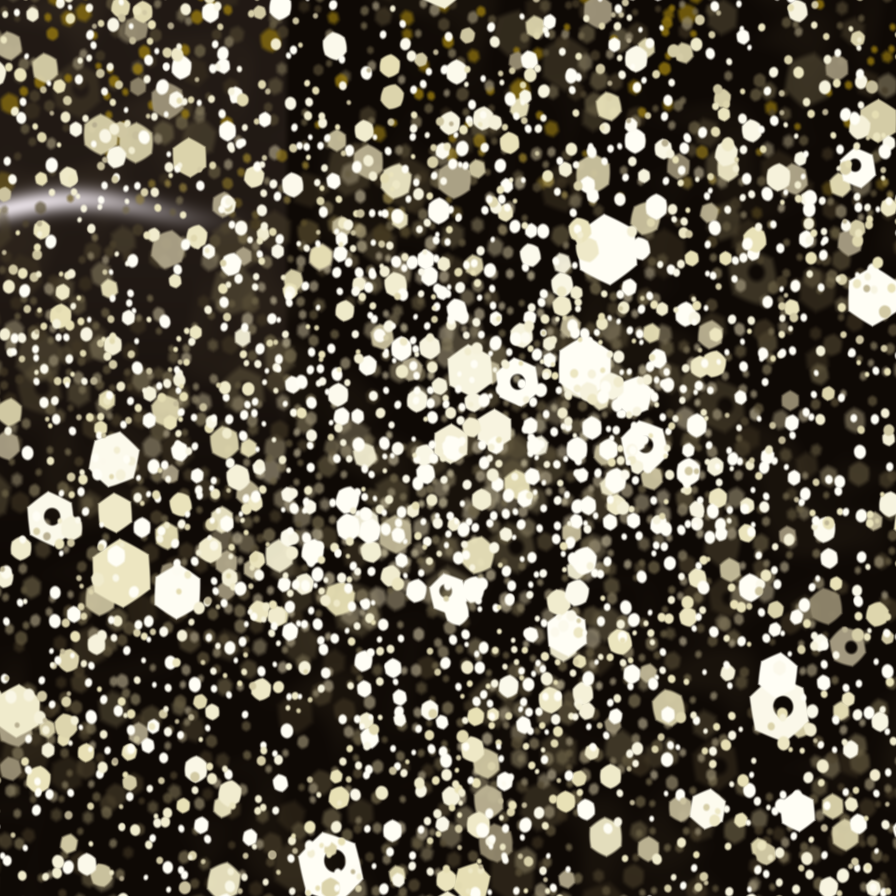
Give the GLSL for this texture, as a Shadertoy shader.

```glsl
// Metallic glitter: hexagonal flakes and fine round grains scattered on black.
// Jittered cellular layers run from dull, deep flakes to crisp, bright ones;
// layered sines gather them into clumps and a central glow whitens them.

#define BLACK  vec3(0.055, 0.035, 0.020)
#define BROWN  vec3(0.240, 0.200, 0.130)
#define OLIVE  vec3(0.430, 0.390, 0.280)
#define TAN    vec3(0.650, 0.610, 0.510)
#define CREAM  vec3(0.910, 0.880, 0.710)
#define WHITE  vec3(1.000, 0.995, 0.960)
#define GOLD   vec3(0.620, 0.500, 0.060)
#define EDGE_BLUR 0.0017
#define DENSITY 1.0
#define CLUMPING 0.45
#define HOLE_SHARE 0.30

vec3 hash3(vec2 p) {
    vec3 q = fract(p.xyx * vec3(0.1031, 0.1030, 0.0973));
    q += dot(q, q.yxz + 33.33);
    return fract((q.xxy + q.yzz) * q.zyx);
}

// Layered sines, about -1 to 1
float clumps(vec2 p) {
    float a = sin(p.x * 13.0 + 2.0 * sin(p.y * 9.0 + 1.0));
    float b = sin(p.y * 17.0 + 2.0 * sin(p.x * 11.0 + 4.0));
    float c = sin((p.x + p.y) * 31.0 + 2.0 * sin((p.x - p.y) * 23.0));
    return 0.4 * a + 0.35 * b + 0.25 * c;
}

float centreGlow(vec2 p) {
    vec2 d = p - vec2(0.54, 0.48);
    return exp(-9.0 * dot(d, d));
}

// Brightness ramp: 0 brown, 1 olive, 2 tan, 3 cream, 4 white
vec3 flakeTone(float level) {
    vec3 c = mix(BROWN, OLIVE, clamp(level, 0.0, 1.0));
    c = mix(c, TAN, clamp(level - 1.0, 0.0, 1.0));
    c = mix(c, CREAM, clamp(level - 2.0, 0.0, 1.0));
    return mix(c, WHITE, clamp(level - 3.0, 0.0, 1.0));
}

// Hexagon blended towards a disc, sides kept upright
float flakeDistance(vec2 p, float radius, float roundness) {
    vec2 q = abs(p);
    float hexagon = max(q.y * 0.866 + q.x * 0.5, q.x);
    return mix(hexagon, length(p), roundness) - radius;
}

// One scattered layer; sizes are fractions of a cell, levels are ramp positions
vec3 addFlakes(vec3 col, vec2 uv, float cells, vec2 sizes, float density,
               vec2 levels, float blur, float opacity, float roundness) {
    vec2 home = floor(uv * cells);
    float soft = max(blur, 0.7 / iResolution.y);
    for (int j = -1; j <= 1; j++)
    for (int i = -1; i <= 1; i++) {
        vec2 cell = home + vec2(i, j);
        vec3 place = hash3(cell + cells * 7.31);
        vec3 look = hash3(cell + cells * 3.17 + 91.7);
        vec2 centre = (cell + 0.15 + 0.7 * place.xy) / cells;
        float glow = centreGlow(centre);
        float chance = density * DENSITY
            * (0.72 + 0.65 * glow + CLUMPING * clumps(centre));
        if (place.z > chance) continue;

        // Shape: a small lean and vertical stretch, sometimes a punched hole
        float radius = mix(sizes.x, sizes.y, look.x * look.x) / cells;
        float lean = 0.5 * (look.z - 0.5);
        vec2 p = uv - centre;
        p = mat2(cos(lean), sin(lean), -sin(lean), cos(lean)) * p;
        p.y *= mix(0.94, 0.78, roundness * look.y);
        float d = flakeDistance(p, radius, roundness);
        if (radius > 0.018 && look.z < HOLE_SHARE) {
            vec2 offset = (look.xy - 0.5) * radius * 0.4;
            d = max(d, radius * 0.36 - length(p - offset));
        }

        // Colour: whiter in the glow, some gold among dull flakes near the top
        float level = mix(levels.x, levels.y, look.y) + 0.9 * glow;
        vec3 tone = flakeTone(level);
        float gilded = step(look.z, 0.3) * smoothstep(0.7, 0.9, centre.y);
        tone = mix(tone, GOLD, gilded * step(levels.y, 2.0) * step(35.0, cells));
        col = mix(col, tone, opacity * smoothstep(soft, -soft, d));
    }
    return col;
}

// Black ground with brown haze, a paler panel and a streak of reflected light
vec3 ground(vec2 uv) {
    float haze = smoothstep(0.0, 0.9, clumps(uv * 1.3 + 2.0));
    vec3 col = mix(BLACK, BROWN, 0.22 * haze);
    float panel = smoothstep(0.325, 0.315, uv.x) * smoothstep(0.35, 0.75, uv.y);
    col += panel * vec3(0.075, 0.065, 0.06);
    float bend = (uv.y - 0.765 - 0.012 * sin(uv.x * 18.0)) / 0.014;
    float streak = exp(-bend * bend) * smoothstep(0.3, 0.02, uv.x);
    return mix(col, vec3(0.88, 0.85, 0.87), streak);
}

void mainImage(out vec4 fragColor, in vec2 fragCoord) {
    vec2 uv = fragCoord / iResolution.y;
    float e = EDGE_BLUR;
    vec3 col = ground(uv);

    // Dull flakes lying deep and out of focus
    col = addFlakes(col, uv, 17.0, vec2(0.20, 0.45), 0.40, vec2(-0.5, 0.8), e * 2.5, 0.5, 0.2);
    col = addFlakes(col, uv, 37.0, vec2(0.20, 0.45), 0.42, vec2(-0.5, 1.5), e * 2.0, 0.65, 0.5);
    col = addFlakes(col, uv, 61.0, vec2(0.20, 0.42), 0.35, vec2(0.0, 1.8), e * 1.5, 0.75, 0.7);

    // Lit flakes, from broad hexagons to fine grains
    col = addFlakes(col, uv, 23.0, vec2(0.20, 0.44), 0.20, vec2(1.4, 3.2), e * 1.2, 0.95, 0.3);
    col = addFlakes(col, uv, 13.0, vec2(0.24, 0.44), 0.13, vec2(2.6, 4.2), e, 1.0, 0.1);
    col = addFlakes(col, uv, 33.0, vec2(0.22, 0.44), 0.30, vec2(2.5, 4.3), e, 1.0, 0.5);
    col = addFlakes(col, uv, 57.0, vec2(0.20, 0.40), 0.36, vec2(2.4, 4.6), e, 1.0, 0.9);
    col = addFlakes(col, uv, 83.0, vec2(0.20, 0.38), 0.14, vec2(2.0, 4.6), e, 1.0, 1.0);

    fragColor = vec4(clamp(col, 0.0, 1.0), 1.0);
}
```
